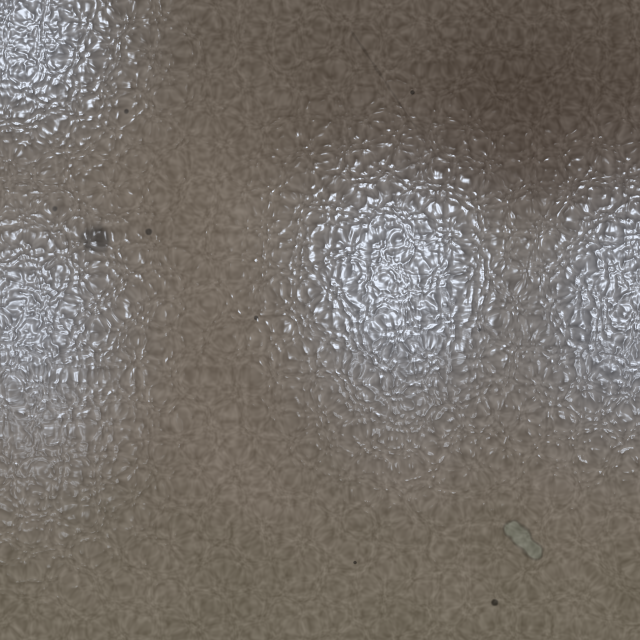
Write a Shadertoy shader that draws this texture.

```glsl
const vec3 BROWN = vec3(0.455, 0.415, 0.372);
const vec3 SHADOW = vec3(0.335, 0.292, 0.258);
const vec3 OLIVE = vec3(0.435, 0.405, 0.352);
const vec3 HAZE = vec3(0.47, 0.485, 0.52);
const vec3 GLINT = vec3(0.87, 0.90, 0.95);
const vec3 SCUFF = vec3(0.46, 0.47, 0.42);
const float RIPPLE_FREQ = 92.0;
const float FINE_FREQ = 187.0;
const float FINE_SLOPE = 0.4;
const float SLOPE_REACH = 0.105;
const float GRAIN_CONTRAST = 0.085;
const float HAZE_RADIUS = 0.15;
const float HAZE_AMOUNT = 0.72;
const float SPECK_COUNT = 9.0;

// Reflected lamps: position, core radius, strength
const int LAMP_COUNT = 7;
const vec4 LAMPS[LAMP_COUNT] = vec4[](
    vec4(0.03, 0.94, 0.080, 1.15),
    vec4(0.62, 0.58, 0.080, 1.15),
    vec4(0.04, 0.51, 0.075, 0.95),
    vec4(1.01, 0.57, 0.070, 1.10),
    vec4(0.97, 0.43, 0.045, 0.65),
    vec4(0.05, 0.31, 0.070, 0.32),
    vec4(0.64, 0.41, 0.050, 0.45));

float hash(vec2 cell) {
    return fract(sin(dot(cell, vec2(127.1, 311.7))) * 43758.5);
}

vec2 gradientAt(vec2 cell) {
    float angle = 6.2832 * hash(cell);
    return vec2(cos(angle), sin(angle));
}

// Gradient noise: value in x, slope in yz
vec3 noiseSlope(vec2 p) {
    vec2 i = floor(p), f = p - i;
    vec2 u = f * f * f * (f * (f * 6.0 - 15.0) + 10.0);
    vec2 du = 30.0 * f * f * (f * (f - 2.0) + 1.0);
    vec2 ga = gradientAt(i), gb = gradientAt(i + vec2(1, 0));
    vec2 gc = gradientAt(i + vec2(0, 1)), gd = gradientAt(i + vec2(1, 1));
    float a = dot(ga, f), b = dot(gb, f - vec2(1, 0));
    float c = dot(gc, f - vec2(0, 1)), d = dot(gd, f - vec2(1, 1));
    float k = a - b - c + d;
    float value = a + u.x * (b - a) + u.y * (c - a) + u.x * u.y * k;
    vec2 slope = ga + u.x * (gb - ga) + u.y * (gc - ga) + u.x * u.y * (ga - gb - gc + gd)
               + du * (u.yx * k + vec2(b, c) - a);
    return vec3(value, slope);
}

float blob(vec2 p, vec2 centre, vec2 radius) {
    vec2 d = (p - centre) / radius;
    return exp(-dot(d, d));
}

float segment(vec2 p, vec2 a, vec2 b) {
    vec2 ap = p - a, ab = b - a;
    return length(ap - ab * clamp(dot(ap, ab) / dot(ab, ab), 0.0, 1.0));
}

// Matte floor with broad shading and stains
vec3 floorColor(vec2 p, float mottle) {
    vec3 col = mix(OLIVE, BROWN, smoothstep(0.0, 0.35, p.y + 0.1 * mottle));
    float shade = blob(p, vec2(0.86, 0.80), vec2(0.36, 0.24));
    shade *= smoothstep(0.60, 0.73, p.y + 0.1 * (p.x - 0.8));
    col = mix(col, SHADOW, 0.95 * shade);
    return col * (1.0 - 0.09 * smoothstep(0.65, 1.0, p.y)) + 0.025 * mottle;
}

// Dark spot, scratch, scuff and scattered specks
vec3 addMarks(vec3 col, vec2 p, float wobble) {
    float spot = length(p - vec2(0.150, 0.626)) + 0.006 * wobble;
    col *= 1.0 - 0.38 * smoothstep(0.028, 0.014, spot);
    float scratch = segment(p, vec2(0.55, 0.95), vec2(0.65, 0.80)) + 0.003 * wobble;
    col *= 1.0 - 0.13 * smoothstep(0.003, 0.0, scratch);
    float scuff = segment(p, vec2(0.802, 0.174), vec2(0.834, 0.138)) + 0.006 * wobble;
    col = mix(col, SCUFF, 0.7 * smoothstep(0.015, 0.009, scuff));
    col *= 1.0 - 0.16 * smoothstep(0.004, 0.0, abs(scuff - 0.013));
    for (float n = 0.0; n < SPECK_COUNT; n++) {
        vec2 centre = vec2(hash(vec2(n, 3.0)), hash(vec2(n, 8.0)));
        float size = mix(0.003, 0.007, hash(vec2(n, 5.0)));
        float speck = length(p - centre) + 0.002 * wobble;
        col *= 1.0 - 0.45 * smoothstep(size, 0.4 * size, speck);
    }
    return col;
}

vec3 surface(vec2 p) {
    vec2 warped = p + 0.004 * noiseSlope(p * 23.0).yz;
    vec3 ripple = noiseSlope(warped * RIPPLE_FREQ);
    vec3 fine = noiseSlope(warped * FINE_FREQ + 17.0);
    vec2 slope = ripple.yz + FINE_SLOPE * fine.yz;
    float relief = ripple.x + 0.6 * fine.x;

    // Tilted facets catch lamps away from the mirror point
    vec2 mirrored = p + SLOPE_REACH * slope;
    float glint = 0.0, haze = 0.0;
    for (int n = 0; n < LAMP_COUNT; n++) {
        vec4 lamp = LAMPS[n];
        glint += lamp.w * blob(mirrored, lamp.xy, lamp.zz);
        haze += lamp.w * blob(p, lamp.xy, vec2(HAZE_RADIUS));
    }
    haze = min(haze, 1.0);

    vec3 col = floorColor(p, noiseSlope(p * 7.0).x + 0.5 * noiseSlope(p * 31.0).x);
    col = addMarks(col, p, noiseSlope(p * 60.0).x);
    col = mix(col, HAZE, HAZE_AMOUNT * haze);
    col += GRAIN_CONTRAST * (1.0 + 0.8 * haze) * relief;
    col = mix(col, GLINT, clamp(glint, 0.0, 1.0));
    return col + 0.14 * max(glint - 0.8, 0.0);
}

void mainImage(out vec4 fragColor, in vec2 fragCoord) {
    // Four samples per pixel soften the sparkle edges
    vec3 col = vec3(0.0);
    for (int n = 0; n < 4; n++) {
        vec2 offset = vec2(n & 1, n >> 1) * 0.5 - 0.25;
        col += surface((fragCoord + offset) / iResolution.y);
    }
    fragColor = vec4(col * 0.25, 1.0);
}
```
